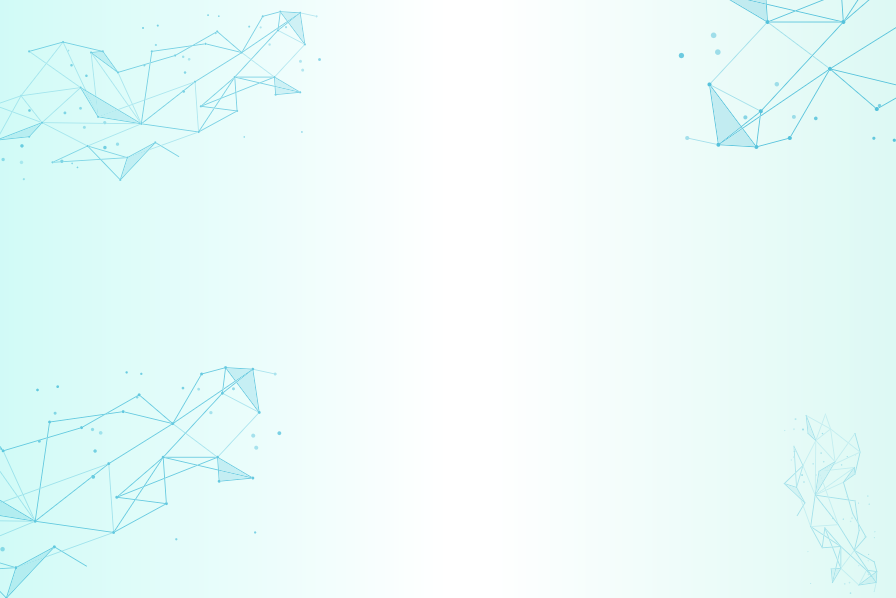
This background is drawn by a WebGL 2 fragment shader. Its source:

```glsl
#version 300 es
precision highp float;
// Pale aqua backdrop, white near the middle, with four low-poly wire motifs.
// One motif (links, shaded facets, hashed dots) is drawn in its own frame
// and repeated in a loop with a different place, size and turn each time.

uniform vec2 u_resolution;
out vec4 outColor;

const vec3 LEFT_TINT = vec3(0.82, 0.982, 0.967);
const vec3 RIGHT_TINT = vec3(0.865, 0.976, 0.957);
const vec3 INK = vec3(0.13, 0.68, 0.82);
const float HALF_LINE = 0.0007;   // in canvas heights
const float FACET_ALPHA = 0.22;
const float FAINT = 0.4;
const int DOTS = 38;
const int MOTIFS = 4;
// origin x, origin y, size, turn (canvas heights, radians)
const vec4 PLACES[MOTIFS] = vec4[](
    vec4(0.0, 1.0, 0.1953, 0.0), vec4(-0.265, 0.412, 0.2676, 0.0),
    vec4(2.160, 0.717, 0.373, 3.14159), vec4(1.477, 0.302, 0.1074, -1.5708));
const float STRENGTH[MOTIFS] = float[](0.72, 0.82, 0.92, 0.42);

vec2 q;            // current point in the motif frame, y downward
float pixel;       // pixel size in the motif frame
float halfLine;    // line half width in the motif frame
float ink;         // coverage gathered so far

vec3 hash3(float n) {
    vec3 h = fract(n * vec3(0.1031, 0.1030, 0.0973));
    h += dot(h, h.yzx + 33.33);
    return fract((h.xxy + h.yzz) * h.zyx);
}

float cover(float d) { return clamp(0.5 - d / pixel, 0.0, 1.0); }

void link(vec2 a, vec2 b, float alpha) {
    vec2 ab = b - a, aq = q - a;
    float d = length(aq - ab * clamp(dot(aq, ab) / dot(ab, ab), 0.0, 1.0));
    float joint = length(aq) - 0.009;
    ink = max(ink, alpha * max(cover(d - halfLine), cover(joint)));
}

void strand(vec2 a, vec2 b, vec2 c, vec2 d, float alpha) {
    link(a, b, alpha);
    link(b, c, alpha);
    link(c, d, alpha);
}

float side(vec2 a, vec2 b) {
    vec2 e = b - a;
    return dot(q - a, vec2(e.y, -e.x)) / length(e);
}

void facet(vec2 a, vec2 b, vec2 c) {
    vec2 e = b - a, f = c - a;
    float s = sign(e.x * f.y - e.y * f.x);
    float d = max(s * side(a, b), max(s * side(b, c), s * side(c, a)));
    ink = max(ink, FACET_ALPHA * cover(d));
    strand(a, b, c, a, 0.8);
}

void drawMotif() {
    // shared joints
    vec2 hub = vec2(2.07, 0.45), brow = vec2(2.40, 0.10), tip = vec2(2.57, 0.11);
    vec2 chin = vec2(2.61, 0.38), throat = vec2(2.38, 0.26), knot = vec2(2.01, 0.66);
    vec2 elbow = vec2(2.35, 0.66), hand = vec2(2.57, 0.79), heel = vec2(2.03, 0.95);
    vec2 toe = vec2(1.72, 0.91), base = vec2(1.70, 1.13), root = vec2(1.21, 1.06);
    vec2 flank = vec2(0.69, 0.75), belly = vec2(0.84, 1.00), arch = vec2(0.78, 0.45);
    vec2 back = vec2(1.01, 0.62), peak = vec2(0.54, 0.36), ridge = vec2(1.30, 0.44);
    vec2 tail = vec2(0.18, 0.82), keel = vec2(0.36, 1.05), fin = vec2(0.75, 1.25);
    vec2 claw = vec2(1.09, 1.35), barb = vec2(1.33, 1.22), spur = vec2(1.03, 1.54);
    vec2 crest = vec2(1.86, 0.27), saddle = vec2(1.50, 0.475), heart = vec2(1.67, 0.70);
    vec2 skid = vec2(0.45, 1.39), stub = vec2(0.25, 0.44), stern = vec2(-0.03, 1.20);

    // shaded facets
    facet(brow, tip, chin);
    facet(elbow, hand, vec2(2.36, 0.81));
    facet(flank, belly, root);
    facet(arch, vec2(0.88, 0.44), back);
    facet(claw, barb, spur);
    facet(stern, keel, vec2(0.25, 1.17));

    // main strands
    strand(hub, vec2(2.25, 0.14), brow, throat, 0.8);
    strand(hub, tip, throat, knot, 0.8);
    strand(back, saddle, crest, hub, 0.8);
    strand(root, ridge, vec2(1.76, 0.375), hub, 0.8);
    strand(root, heart, hub, crest, 0.8);
    strand(root, base, knot, heel, 0.8);
    strand(base, heel, toe, knot, 0.8);
    strand(toe, elbow, knot, hand, 0.8);
    strand(stub, peak, vec2(0.88, 0.44), arch, 0.8);
    strand(skid, fin, claw, skid, 0.7);
    strand(fin, spur, barb, vec2(1.53, 1.34), 0.8);

    // faint strands
    strand(tip, vec2(2.71, 0.14), tip, brow, FAINT);
    strand(throat, chin, elbow, hub, FAINT);
    strand(root, arch, belly, peak, FAINT);
    strand(peak, tail, flank, stub, FAINT);
    strand(stern, tail, keel, root, FAINT);
    strand(keel, fin, root, back, FAINT);
    strand(claw, base, heart, belly, FAINT);
    strand(tail, vec2(-0.05, 0.90), keel, flank, FAINT);

    // scattered dots along the sloping band
    for (int i = 0; i < DOTS; i++) {
        vec3 h = hash3(float(i) + 7.0);
        vec2 c = vec2(2.75 * h.x, 0.98 - 0.46 * h.x + 1.2 * (h.y - 0.5));
        float radius = mix(0.006, 0.015, h.z);
        ink = max(ink, mix(0.3, 0.85, fract(h.z * 7.3)) * cover(length(q - c) - radius));
    }
}

void main() {
    vec2 p = gl_FragCoord.xy / u_resolution.y;
    float x = gl_FragCoord.x / u_resolution.x;
    // backdrop fades to white from both sides
    vec3 color = mix(LEFT_TINT, vec3(1.0), clamp(x / 0.50, 0.0, 1.0));
    color = mix(color, RIGHT_TINT, clamp((x - 0.54) / 0.46, 0.0, 1.0));

    for (int i = 0; i < MOTIFS; i++) {
        vec4 place = PLACES[i];
        float c = cos(place.w), s = sin(place.w);
        vec2 r = (p - place.xy) / place.z;
        q = vec2(c * r.x + s * r.y, s * r.x - c * r.y);
        if (abs(q.x - 1.35) > 1.6 || abs(q.y - 0.8) > 1.0) continue;
        pixel = 1.0 / (u_resolution.y * place.z);
        halfLine = HALF_LINE / place.z;
        ink = 0.0;
        drawMotif();
        color = mix(color, INK, ink * STRENGTH[i]);
    }
    outColor = vec4(color, 1.0);
}
```
